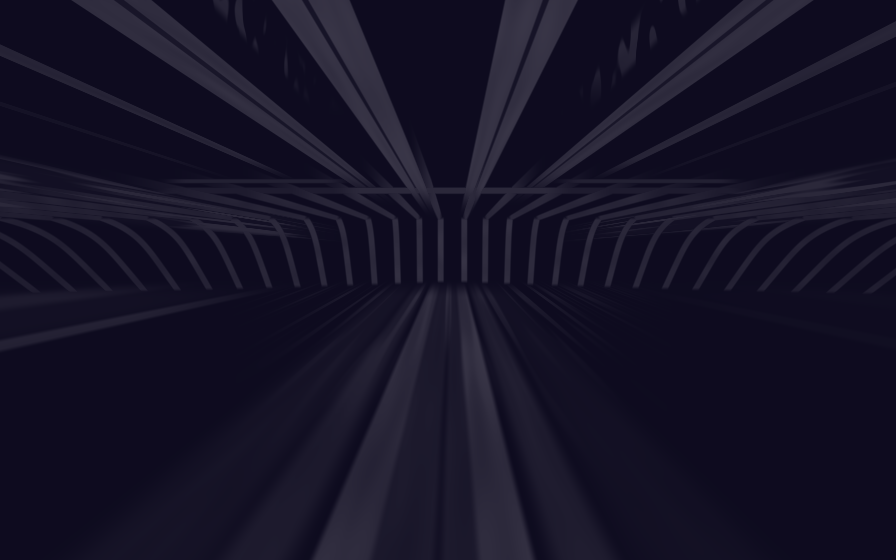
This background is drawn by a WebGL 1 fragment shader. Its source:

```glsl
precision highp float;
// A dark, symmetric hall in one-point perspective: ceiling beams, a row of
// bent wall frames and a streaked glossy floor. Beams and planks are bands in
// ray slope around a vanishing point; frames are curved posts set by a loop.

uniform vec2 u_resolution;

#define BASE_COLOR vec3(0.055, 0.045, 0.122)
#define LIGHT_COLOR vec3(0.245, 0.232, 0.300)
#define VANISH vec2(0.008, 0.052)
#define FLOOR_VANISH_Y 0.083
#define FRAME_COUNT 15
#define FRAME_TOP 0.058
#define FRAME_WIDTH 0.0052
#define GRAIN 0.35

vec2 gradient(vec2 cell) {
  vec2 k = vec2(dot(cell, vec2(127.1, 311.7)), dot(cell, vec2(269.5, 183.3)));
  return 2.0 * fract(sin(k) * 43758.5) - 1.0;
}

// Gradient noise, centred on 0.5.
float noise(vec2 p) {
  vec2 i = floor(p), f = fract(p);
  vec2 u = f * f * (3.0 - 2.0 * f);
  vec2 e = vec2(1.0, 0.0);
  float low = mix(dot(gradient(i), f), dot(gradient(i + e), f - e), u.x);
  float high = mix(dot(gradient(i + e.yx), f - e.yx), dot(gradient(i + 1.0), f - 1.0), u.x);
  return 0.5 + 0.7 * mix(low, high, u.y);
}

// Soft interval from a to b.
float band(float x, float a, float b, float soft) {
  return smoothstep(a - soft, a + soft, x) - smoothstep(b - soft, b + soft, x);
}

// Long beams overhead, converging on the vanishing point.
float ceilingBeams(vec2 v, float px) {
  float h = max(v.y, 0.02);
  float s = v.x / h;
  float soft = 1.2 * px / h;
  float inner = band(s, -0.72, -0.41, soft) * (1.0 - 0.8 * band(s, -0.60, -0.575, soft));
  inner += band(s, 0.21, 0.50, soft) * (1.0 - 0.8 * band(s, 0.36, 0.385, soft));
  float middle = band(s, -1.52, -1.20, soft) * (1.0 - 0.7 * band(s, -1.35, -1.31, soft));
  middle += band(s, 1.16, 1.44, soft) * (1.0 - 0.7 * band(s, 1.25, 1.28, soft));
  float outer = band(s, -2.32, -2.19, soft) + band(s, 1.93, 2.07, soft);
  outer += 0.3 * (band(s, -3.12, -3.03, soft) + band(s, 2.62, 2.70, soft));
  float grain = 1.0 + GRAIN * (noise(vec2(s * 14.0, h * 9.0)) - 0.5);
  float lit = 0.80 * inner * smoothstep(0.06, 0.12, v.y);
  lit += 0.68 * middle * smoothstep(0.08, 0.15, v.y);
  lit += 0.50 * outer * smoothstep(0.12, 0.17, v.y);
  // Broken fittings hanging between the beams.
  float pieces = smoothstep(0.52, 0.62, noise(vec2(v.x * 60.0, v.y * 13.0)));
  lit += 0.5 * pieces * band(abs(s), 0.80, 0.97, 0.03) * smoothstep(0.24, 0.36, v.y);
  return lit * grain;
}

// Thin cross bars and the streaked ledges above the side walls.
float crossBars(vec2 v, float px) {
  float ax = abs(v.x);
  float bar = band(v.y, 0.102, 0.113, px) * (0.60 * band(ax, -0.1, 0.19, 0.03)
            + 0.32 * band(ax, 0.19, 0.52, 0.03));
  bar += 0.42 * band(v.y, 0.121, 0.128, px) * band(ax, 0.20, 0.50, 0.03);
  float slope = v.y / max(ax, 0.05);
  float streak = smoothstep(0.50, 0.68, noise(vec2(slope * 75.0, v.x * 4.0)));
  float ledge = band(slope, 0.085, 0.205, 0.015) * smoothstep(0.18, 0.34, ax);
  return bar + ledge * (0.10 + 0.50 * streak);
}

// Posts lean and curve outward, then continue as ceiling rays.
float wallFrames(vec2 v, float px) {
  float ax = abs(v.x), lit = 0.0;
  for (int i = 0; i < FRAME_COUNT; i++) {
    float k = float(i);
    float foot = 0.021 + 0.036 * k + 0.0011 * k * k;
    float lean = 0.0009 * k * k;
    float bottom = -0.055 - 0.0015 * k;
    float rise = FRAME_TOP - bottom;
    float u = clamp((v.y - bottom) / rise, 0.0, 1.0);
    float bend = pow(u, 5.0);
    float tilt = lean * (1.0 + 3.0 * bend) / rise;
    float post = abs(ax - foot - lean * (u + 0.5 * bend * u)) / sqrt(1.0 + tilt * tilt);
    float strength = 0.72 - 0.026 * k;
    float inPost = band(v.y, bottom, FRAME_TOP, 0.004);
    lit = max(lit, strength * inPost * (1.0 - smoothstep(-px, px, post - FRAME_WIDTH)));

    float shoulder = foot + 1.5 * lean;
    float slope = FRAME_TOP / shoulder;
    float ray = abs(v.y - slope * ax) / sqrt(1.0 + slope * slope);
    float reach = smoothstep(shoulder - 0.005, shoulder + 0.003, ax)
                * (1.0 - smoothstep(shoulder * 1.4, shoulder * 2.3 + 0.03, ax));
    float halfWidth = 0.0042 * min(ax / shoulder, 1.8);
    lit = max(lit, 0.85 * strength * reach * (1.0 - smoothstep(-px, px, ray - halfWidth)));
  }
  return lit * (0.80 + 0.4 * noise(v * vec2(26.0, 34.0)));
}

// Planks and reflections running toward the viewer.
float floorPlanks(vec2 v, float px) {
  float depth = max(FLOOR_VANISH_Y - VANISH.y - v.y, 0.03);
  float s = v.x / depth;
  float soft = 0.012 + px / depth;
  float lit = 0.58 * band(s, -0.43, -0.25, soft) + 0.62 * band(s, 0.08, 0.25, soft);
  lit += 0.28 * band(s, -0.25, 0.08, soft) * (1.0 - 0.7 * band(s, -0.06, -0.03, soft));
  lit += 0.30 * band(s, -0.70, -0.50, 0.05) + 0.32 * band(s, 0.31, 0.50, 0.04);
  lit += 0.16 * band(s, -1.15, -0.75, 0.12) + 0.10 * band(s, 0.58, 0.95, 0.10);
  float streak = noise(vec2(s * 11.0, depth * 6.0));
  lit *= 1.0 + 1.6 * GRAIN * (streak - 0.5);
  float sheen = smoothstep(0.50, 0.72, streak) * exp(-9.0 * (depth - 0.09));
  lit += 0.40 * sheen * (1.0 - smoothstep(0.12, 0.40, abs(v.x)));
  // Side ledges, strongest at the left.
  float slope = v.y / max(abs(v.x), 0.05);
  float ledge = 0.42 * band(slope, -0.222, -0.198, 0.006) + 0.22 * band(slope, -0.13, -0.10, 0.01);
  ledge += 0.10 * band(slope, -0.20, -0.08, 0.03);
  lit += ledge * smoothstep(0.22, 0.6, abs(v.x)) * (v.x < 0.0 ? 1.0 : 0.15);
  return lit * (1.0 - smoothstep(-0.085, -0.052, v.y));
}

void main() {
  vec2 p = (gl_FragCoord.xy - 0.5 * u_resolution) / u_resolution.y;
  vec2 v = p - VANISH;
  float px = 1.0 / u_resolution.y;
  float lit = max(ceilingBeams(v, px), crossBars(v, px));
  lit = max(lit, max(wallFrames(v, px), floorPlanks(v, px)));
  gl_FragColor = vec4(mix(BASE_COLOR, LIGHT_COLOR, clamp(lit, 0.0, 1.0)), 1.0);
}
```
